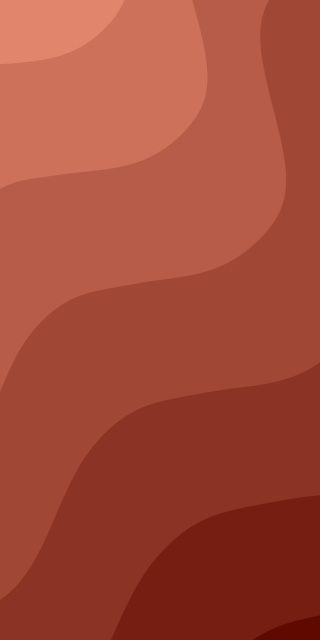
A Shadertoy shader for this background:

```glsl
// Flat terracotta bands that descend from a light corner to a dark one.
// One wavy profile is repeated along a slanted axis; the band number
// is solved by a short fixed-point loop because the wave widens with it.

float bell(float x, float center, float width) {
    float t = (x - center) / width;
    return exp(-t * t);
}

// Offset of a band edge at position u along the edge
float edgeProfile(float u, float band) {
    float amplitude = 0.257 + 0.02 * max(band, 0.0);
    float wave = amplitude * sin(2.212 * u);
    // Steep fall towards the upper right
    float fall = 1.1 / (1.0 + exp((1.46 - u) / 0.12));
    // Gentle shaping of crests and troughs
    float shape = 0.022 * bell(u, -0.3, 0.25)
                - 0.02 * bell(u, -1.2, 0.3)
                - 0.07 * bell(u, 0.85, 0.5)
                + 0.07 * smoothstep(1.4, 2.2, -u);
    return wave - fall + shape;
}

void mainImage(out vec4 fragColor, in vec2 fragCoord) {
    // Slanted axes: "across" steps from band to band, "along" follows the edges
    vec2 p = fragCoord / iResolution.xy * vec2(1.0, 2.0) - vec2(0.495, 1.125);
    vec2 stepAxis = vec2(0.2292, -0.3385);
    float across = dot(p, stepAxis) / dot(stepAxis, stepAxis);
    float along = dot(p, -stepAxis.yx * vec2(1.0, -1.0)) / dot(stepAxis, stepAxis);

    // Solve for the continuous band number
    float widening = along < 0.0 ? 0.1 : 0.04;
    float band = across;
    for (int i = 0; i < 5; i++) {
        float stretch = 1.0 + widening * clamp(band, -4.0, 4.0);
        band = across - edgeProfile(along / stretch, band);
    }

    // Smooth staircase of flat tones
    float edge = round(band);
    float tone = edge - 1.0 + clamp((band - edge) / max(fwidth(band), 1e-5) + 0.5, 0.0, 1.0);
    vec3 color = vec3(0.63, 0.28, 0.212) - tone * vec3(0.086, 0.081, 0.072);
    fragColor = vec4(clamp(color, 0.0, 1.0), 1.0);
}
```
